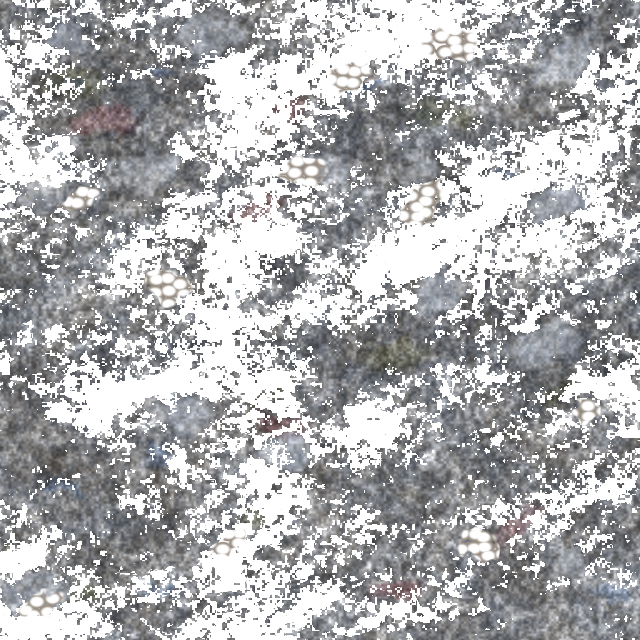
Give the GLSL for this texture, as a WebGL 2 fragment shader.

```glsl
#version 300 es
precision highp float;
// Weathered grey stone broken up by crisp white speckle in slanted drifts.
// A layered noise field is thresholded into white; the grey beneath gets
// fine grain, scattered pale stones, faint mineral tints and white pebbles.

uniform vec2 u_resolution;
out vec4 fragColor;

#define WHITE_LEVEL 0.17      // higher leaves less white
#define EDGE_WIDTH 40.0       // softness of the speckle edges
#define STRATA_SLOPE 0.2      // rise of the drifts to the right
#define GRAIN_CELLS 256.0     // finest grains across the canvas
#define GREY_MEDIAN 0.475
#define GREY_SPREAD 0.225
#define STONE_RADIUS vec2(0.058, 0.034)
#define TINT_RADIUS vec2(0.060, 0.026)
#define CLUSTER_RADIUS vec2(0.042, 0.027)

float hash(vec2 cell, float seed) {
    uvec3 v = uvec3(ivec3(vec3(cell, seed)));
    uint h = v.x * 1664525u + v.y * 22695477u + v.z * 1013904223u;
    h = (h ^ (h >> 16)) * 2146121005u;
    h = (h ^ (h >> 15)) * 2221713035u;
    h ^= h >> 16;
    return float(h >> 8) / 16777216.0;
}

// Value noise scaled to zero mean and about unit deviation.
float noise(vec2 p, float seed) {
    vec2 c = floor(p), f = fract(p);
    f = f * f * (3.0 - 2.0 * f);
    float low = mix(hash(c, seed), hash(c + vec2(1, 0), seed), f.x);
    float high = mix(hash(c + vec2(0, 1), seed), hash(c + vec2(1, 1), seed), f.x);
    return (mix(low, high, f.y) - 0.5) * 4.66;
}

// Unsmoothed grains, also of unit deviation.
float grains(vec2 p, float seed) {
    return (hash(floor(p), seed) - 0.5) * 3.46;
}

// Tilted ellipses scattered on a grid: 1 at a centre, 0 at the rim.
float scatter(vec2 p, float cells, float chance, vec2 radius, float seed) {
    vec2 home = floor(p * cells);
    float nearest = 0.0;
    for (int y = -1; y <= 1; y++)
    for (int x = -1; x <= 1; x++) {
        vec2 cell = home + vec2(x, y);
        if (hash(cell, seed) > chance) continue;
        vec2 jitter = vec2(hash(cell, seed + 1.0), hash(cell, seed + 2.0));
        vec2 d = p - (cell + 0.2 + 0.6 * jitter) / cells;
        float a = mix(-0.2, 0.8, hash(cell, seed + 3.0));
        d = vec2(cos(a) * d.x + sin(a) * d.y, cos(a) * d.y - sin(a) * d.x);
        float size = mix(0.65, 1.3, hash(cell, seed + 4.0));
        nearest = max(nearest, 1.0 - length(d / (radius * size)));
    }
    return nearest;
}

// Distance to the nearest jittered pebble centre, in cells.
float pebbleDistance(vec2 p, float seed) {
    vec2 home = floor(p);
    float nearest = 2.0;
    for (int y = -1; y <= 1; y++)
    for (int x = -1; x <= 1; x++) {
        vec2 cell = home + vec2(x, y);
        vec2 jitter = vec2(hash(cell, seed), hash(cell, seed + 1.0));
        nearest = min(nearest, length(p - cell - 0.2 - 0.6 * jitter));
    }
    return nearest;
}

// Field whose high values turn white: broad drifts down to single grains.
float speckleField(vec2 p, vec2 strata) {
    return 0.65 * noise(strata * vec2(5.0, 9.0), 11.0)
         + 0.45 * noise(strata * vec2(14.0, 24.0), 12.0)
         + 0.32 * noise(strata * vec2(36.0, 56.0), 13.0)
         + 0.50 * noise(p * vec2(105.0, 125.0), 14.0)
         + 0.42 * grains(p * GRAIN_CELLS, 15.0);
}

vec3 stoneColor(vec2 p, vec2 strata, vec2 warped, float stone) {
    float tone = 0.35 * noise(strata * vec2(12.0, 20.0), 21.0)
               + 0.45 * noise(strata * vec2(45.0, 65.0), 22.0)
               + 0.52 * noise(p * vec2(130.0, 100.0), 23.0)
               + 0.48 * noise(p * GRAIN_CELLS, 24.0);
    tone = mix(tone, 0.6 * tone + 1.15, stone);
    vec3 color = vec3(GREY_MEDIAN * exp(GREY_SPREAD * tone));

    // Cool cast with small warm and blue drifts
    float warmth = 0.6 * noise(p * 22.0, 31.0) + 0.6 * noise(p * 110.0, 32.0);
    color += vec3(-0.005, 0.0, 0.012) + warmth * vec3(0.008, 0.001, -0.010);
    color += stone * vec3(-0.010, 0.0, 0.016);

    // Rust, olive and blue minerals
    float rust = scatter(warped, 4.0, 0.25, TINT_RADIUS, 40.0);
    float olive = scatter(warped, 4.0, 0.25, TINT_RADIUS, 50.0);
    float blue = scatter(warped, 6.0, 0.25, TINT_RADIUS * 0.6, 60.0);
    color += smoothstep(0.0, 0.6, rust) * vec3(0.03, -0.06, -0.06);
    color += smoothstep(0.0, 0.6, olive) * vec3(-0.02, -0.02, -0.07);
    color += smoothstep(0.0, 0.6, blue) * vec3(-0.06, -0.02, 0.04);
    return color;
}

void main() {
    float side = min(u_resolution.x, u_resolution.y);
    vec2 p = gl_FragCoord.xy / side;
    vec2 strata = vec2(p.x, p.y - STRATA_SLOPE * p.x);
    vec2 warped = p + 0.006 * vec2(noise(p * 30.0, 1.0), noise(p * 30.0, 2.0))
                    + 0.003 * vec2(noise(p * 90.0, 3.0), noise(p * 90.0, 4.0));

    float stone = smoothstep(0.05, 0.4, scatter(warped, 5.0, 0.5, STONE_RADIUS, 70.0));
    vec3 color = stoneColor(p, strata, warped, stone);

    // Crisp white speckle, held back over the pale stones
    float field = speckleField(p, strata) - WHITE_LEVEL - 1.3 * stone;
    float edge = EDGE_WIDTH / side;
    color = mix(color, vec3(1.0), smoothstep(-edge, edge, field));

    // Clusters of rounded white pebbles with tan rims
    float cluster = scatter(warped, 5.0, 0.28, CLUSTER_RADIUS, 80.0);
    float d = pebbleDistance(p * vec2(44.0, 58.0), 90.0);
    vec3 pebble = mix(vec3(0.60, 0.56, 0.52), vec3(1.0), smoothstep(0.6, 0.32, d));
    float cover = smoothstep(0.1, 0.3, cluster) * smoothstep(0.75, 0.6, d);
    fragColor = vec4(mix(color, pebble, cover), 1.0);
}
```
